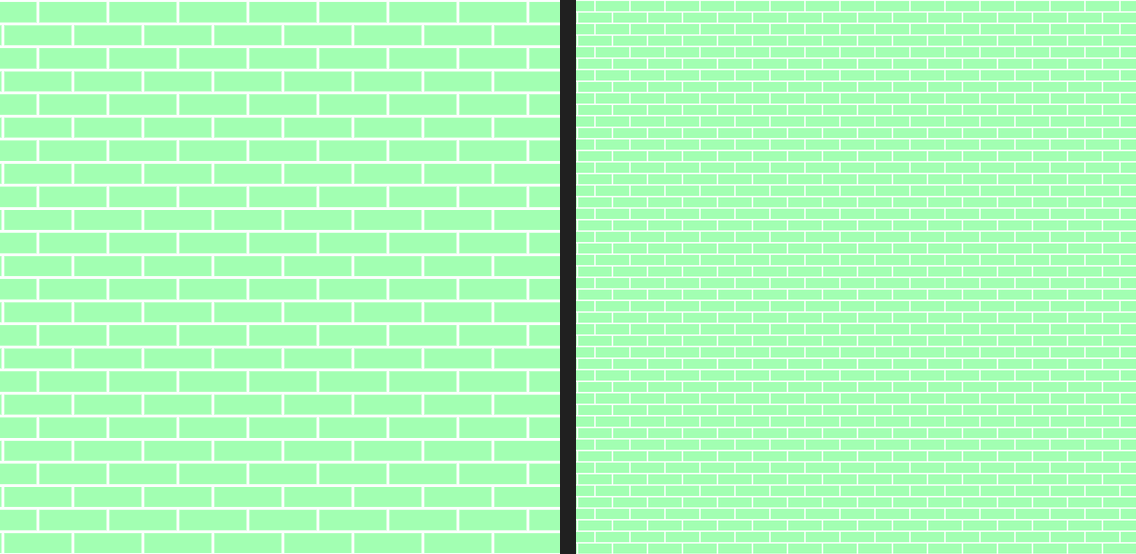
Left: one tile. Right: repeated 2 by 2.
Write a WebGL 2 fragment shader that draws this pattern.

```glsl
#version 300 es
precision highp float;

uniform vec2 u_resolution;
out vec4 outColor;

const vec3 BRICK = vec3(0.635, 1.0, 0.698);
const vec3 MORTAR = vec3(0.99, 1.0, 0.993);

const float COLUMNS = 8.0;
const float COURSE_PAIRS = 12.0;
const float MORTAR_WIDTH = 0.00514;  // in canvas heights
const float TALL_COURSE = 0.507;     // share of a pair taken by its upper course
const vec2 JOINT_OFFSET = vec2(0.0417, 0.011);

// Distance from x to the nearest whole number
float wrapDistance(float x) {
    return abs(fract(x + 0.5) - 0.5);
}

// Antialiased coverage of a line, from the distance to its centre
float lineCoverage(float dist, float width, float pixel) {
    return clamp((0.5 * width - dist) / pixel + 0.5, 0.0, 1.0);
}

// Mortar coverage of a running bond wall; uv spans the canvas from the top left
float mortarMask(vec2 uv, float aspect, float pixel) {
    vec2 cell = uv * vec2(COLUMNS, COURSE_PAIRS) - JOINT_OFFSET;

    // Bed joints: two per pair of courses
    float bed = min(wrapDistance(cell.y), wrapDistance(cell.y - TALL_COURSE));
    bed /= COURSE_PAIRS;

    // Head joints: the upper course is shifted by half a brick
    float shift = 0.5 * (1.0 - step(TALL_COURSE, fract(cell.y)));
    float head = wrapDistance(cell.x - shift) * aspect / COLUMNS;

    return max(lineCoverage(bed, MORTAR_WIDTH, pixel),
               lineCoverage(head, MORTAR_WIDTH, pixel));
}

void main() {
    vec2 uv = gl_FragCoord.xy / u_resolution;
    uv.y = 1.0 - uv.y;
    float aspect = u_resolution.x / u_resolution.y;
    float mortar = mortarMask(uv, aspect, 1.0 / u_resolution.y);
    outColor = vec4(mix(BRICK, MORTAR, mortar), 1.0);
}
```
